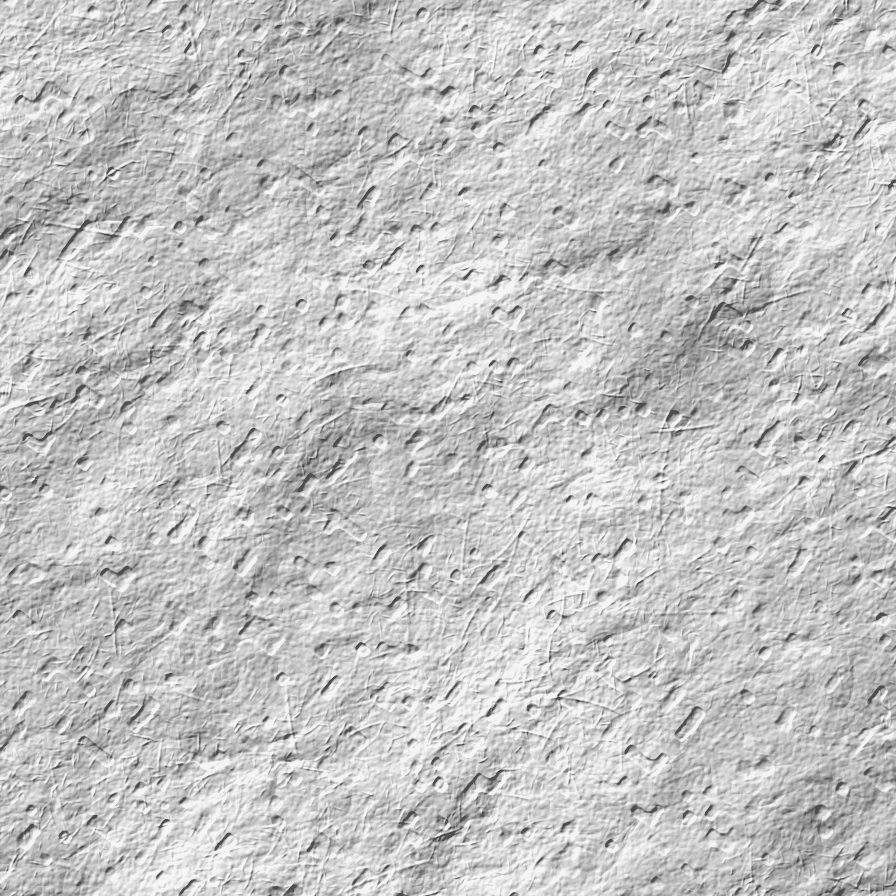
Reproduce this texture procedurally as a Shadertoy shader.

```glsl
// Rough handmade paper: pale grey crumpled pulp with matted fibres under raking light.

float hash(vec2 p) {
    return fract(sin(dot(p, vec2(127.1, 311.7))) * 43758.5453);
}

float noise(vec2 p) {
    vec2 i = floor(p), f = fract(p);
    vec2 u = f * f * f * (f * (f * 6.0 - 15.0) + 10.0);
    return mix(mix(hash(i), hash(i + vec2(1, 0)), u.x),
               mix(hash(i + vec2(0, 1)), hash(i + vec2(1, 1)), u.x), u.y);
}

// Turns a vector into a frame whose x axis points along the angle
mat2 frame(float angle) {
    float c = cos(angle), s = sin(angle);
    return mat2(c, -s, s, c);
}

// Crumpled pulp: broad swells along a rising diagonal, creased middle scales
float pulp(vec2 p) {
    vec2 q = frame(0.6) * p * vec2(0.92, 1.15);
    q += 0.02 * vec2(noise(q * 14.0 + 3.0), noise(q * 14.0 + 47.0));
    q += 0.005 * vec2(noise(q * 60.0 + 11.0), noise(q * 60.0 + 71.0));
    float height = 0.0, slope = 0.056, freq = 6.5;
    for (int i = 0; i < 6; i++) {
        float bump = noise(q * freq + float(i) * 17.3);
        if (i == 2 || i == 4) bump = abs(bump - 0.5);
        height += slope / freq * bump;
        q = frame(0.65) * q;
        freq *= 2.0;
        slope *= 1.05;
    }
    return height;
}

// Fine even grain and small scattered pits
float grain(vec2 p) {
    float height = 0.085 / 190.0 * noise(frame(0.4) * p * 190.0);
    height += 0.09 / 270.0 * noise(frame(1.1) * p * 270.0 + 31.0);
    float pit = smoothstep(0.68, 0.95, noise(frame(0.9) * p * 62.0 + 83.0));
    return height - 0.0017 * pit;
}

// One nearly straight, tapered fibre per cell
float fibres(vec2 p, float freq, float width) {
    vec2 home = floor(p * freq);
    float height = 0.0;
    for (int j = -1; j <= 1; j++)
    for (int i = -1; i <= 1; i++) {
        vec2 cell = home + vec2(i, j);
        vec2 seed = cell + freq * 1.37;
        vec2 centre = cell + vec2(hash(seed), hash(seed + 7.3));
        float angle = mix(-0.35, 2.1, hash(seed + 13.9));
        float halfLength = 0.35 + 0.4 * hash(seed + 21.1);
        vec2 q = frame(angle) * (p * freq - centre);
        q.y += (hash(seed + 33.7) - 0.5) * 0.6 * q.x * q.x;

        float clump = smoothstep(0.25, 0.75, noise(centre / freq * 11.0 + 5.0));
        float chance = hash(seed + 41.3);
        float strength = chance * chance * (0.35 + 0.9 * clump);
        float taper = 1.0 - smoothstep(0.3 * halfLength, halfLength, abs(q.x));
        float across = q.y / (freq * width);
        height += strength * taper * exp(-across * across);
    }
    return height * width;
}

float surface(vec2 p) {
    float height = pulp(p) + grain(p);
    float freq = 8.0, width = 0.002;
    for (int i = 0; i < 6; i++) {
        height += 0.33 * fibres(p, freq, width);
        freq *= 1.6;
        width *= 0.89;
    }
    return height;
}

void mainImage(out vec4 fragColor, in vec2 fragCoord) {
    vec2 p = fragCoord / iResolution.y;

    // Slope towards a low light at the upper left
    vec2 toLight = 0.0008 * normalize(vec2(-0.6, 0.8));
    float slope = (surface(p - toLight) - surface(p + toLight)) / 0.0016;

    // Soft highlights and deeper shadows
    float grey = 0.775 + slope - 0.8 * slope * slope;
    grey += 0.14 * (noise(frame(0.6) * p * vec2(5.0, 8.0) + 9.0) - 0.5);
    fragColor = vec4(vec3(clamp(grey, 0.3, 0.96)), 1.0);
}
```
